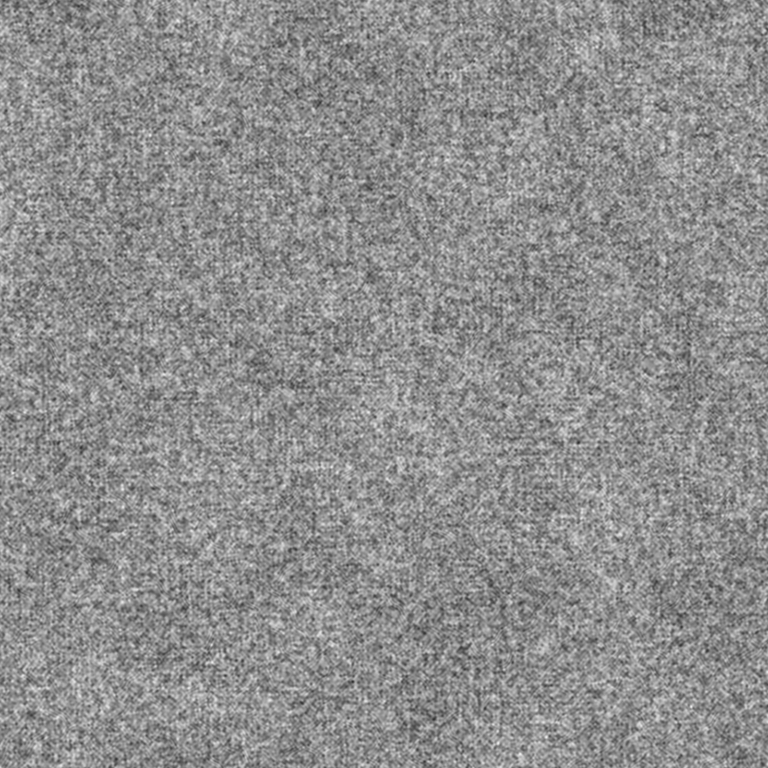
Give the GLSL for this texture, as a Shadertoy shader.

```glsl
const float BASE_GRAY = 0.562;
const float THREADS = 250.0;       // threads across the canvas
const float SLUB_DENSITY = 125.0;  // thickened runs along one thread
const float GRAIN_DENSITY = 290.0;
const float WEAVE_DENSITY = 128.0; // over-under crossings
const float FINE_RIBS = 139.0;
const float WIDE_RIBS = 70.0;
const float PATCH_DENSITY = 21.0;  // areas where ribs show up
const float CLOUD_DENSITY = 10.0;
const float THREAD_CONTRAST = 0.095;
const float GRAIN_CONTRAST = 0.15;
const float WEAVE_CONTRAST = 0.06;
const float FINE_RIB_CONTRAST = 0.036;
const float WIDE_RIB_CONTRAST = 0.018;
const float CLOUD_CONTRAST = 0.038;
const float WOBBLE = 0.0005;
const float TAU = 6.2831853;

float hash(vec2 p) {
    vec3 q = fract(p.xyx * 0.1031);
    q += dot(q, q.yzx + 33.33);
    return fract((q.x + q.y) * q.z);
}

// Smooth lattice noise in -1..1
float noise(vec2 p) {
    vec2 cell = floor(p);
    vec2 f = fract(p);
    f = f * f * (3.0 - 2.0 * f);
    float low = mix(hash(cell), hash(cell + vec2(1, 0)), f.x);
    float high = mix(hash(cell + vec2(0, 1)), hash(cell + vec2(1, 1)), f.x);
    return 2.0 * mix(low, high, f.y) - 1.0;
}

// Layered sines bend the threads very slightly
vec2 wobble(vec2 p) {
    vec2 bend = sin(p.yx * 31.0 + vec2(0.4, 2.1) + 2.0 * sin(p * 17.0));
    bend += 0.5 * sin(p.yx * 73.0 + p * 41.0);
    return p + WOBBLE * bend;
}

// Ribs in both directions, each fading in and out by patch
float ribs(vec2 p, float frequency, float seed) {
    vec2 patches = vec2(noise(p * PATCH_DENSITY + seed),
                        noise(p * PATCH_DENSITY + seed + 57.0));
    vec2 strength = smoothstep(-0.4, 0.7, patches);
    vec2 phase = vec2(noise(p * 38.0 + seed + 19.0), noise(p * 38.0 + seed + 83.0));
    return dot(strength, sin(TAU * p * frequency + 1.6 * phase));
}

// Checkered crossings, thrown out of step here and there
float weave(vec2 p) {
    vec2 jitter = vec2(noise(p * 64.0 + 211.0), noise(p * 64.0 + 307.0));
    vec2 wave = sin(TAU * p * WEAVE_DENSITY + 3.0 * jitter);
    return wave.x * wave.y;
}

float clouds(vec2 p) {
    return noise(p * CLOUD_DENSITY + 11.0)
         + 0.6 * noise(p * CLOUD_DENSITY * 2.3 + 37.0);
}

void mainImage(out vec4 fragColor, in vec2 fragCoord) {
    vec2 uv = fragCoord / iResolution.y;
    vec2 cloth = wobble(uv);

    // Crossing threads with uneven shade along their length
    float weft = noise(cloth * vec2(SLUB_DENSITY, THREADS) + 5.0);
    float warp = noise(cloth * vec2(THREADS, SLUB_DENSITY) + 71.0);

    // Fibre grain, tilted off the thread grid
    float grain = noise(mat2(0.8, 0.6, -0.6, 0.8) * uv * GRAIN_DENSITY + 400.0);

    float gray = BASE_GRAY
        + THREAD_CONTRAST * (weft + warp)
        + GRAIN_CONTRAST * grain
        + WEAVE_CONTRAST * weave(cloth)
        + FINE_RIB_CONTRAST * ribs(cloth, FINE_RIBS, 3.0)
        + WIDE_RIB_CONTRAST * ribs(cloth, WIDE_RIBS, 131.0)
        + CLOUD_CONTRAST * clouds(uv);
    fragColor = vec4(vec3(clamp(gray, 0.0, 1.0)), 1.0);
}
```
